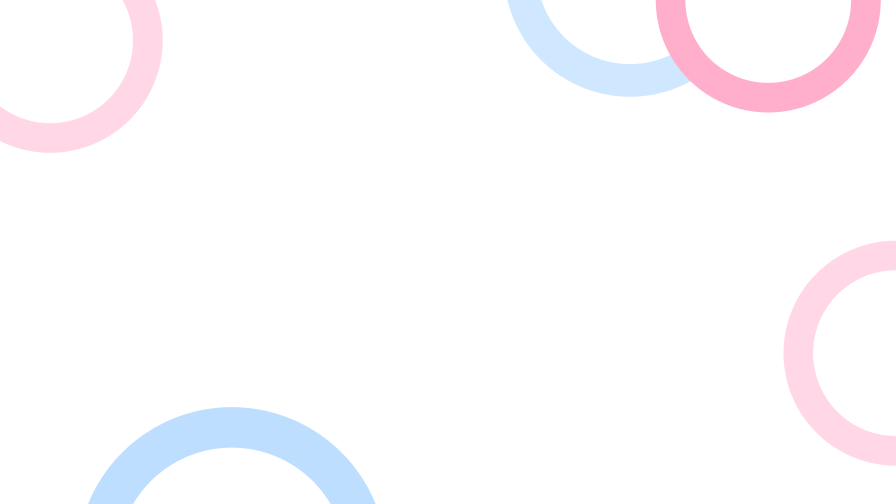
This background is drawn by a WebGL 2 fragment shader. Its source:

```glsl
#version 300 es
precision highp float;
// Draws a white page with five flat pastel rings cut off by its borders.
// Each ring is a pair of antialiased discs, a coloured one and a white one
// on top, so a later ring hides whatever lies behind its centre.

uniform vec2 u_resolution;
out vec4 fragColor;

const vec3 WHITE = vec3(1.0);
const vec3 PALE_PINK = vec3(1.0, 0.845, 0.9);
const vec3 PINK = vec3(1.0, 0.685, 0.8);
const vec3 PALE_BLUE = vec3(0.816, 0.908, 1.0);
const vec3 BLUE = vec3(0.745, 0.871, 1.0);

// Coverage of a disc, with an edge one pixel wide
float disc(vec2 p, vec2 center, float radius) {
    float d = length(p - center) - radius;
    return clamp(0.5 - d * u_resolution.y, 0.0, 1.0);
}

// Lays a ring with a white centre over the base colour
vec3 ring(vec3 base, vec2 p, vec2 center, float outer, float inner, vec3 color) {
    base = mix(base, color, disc(p, center, outer));
    return mix(base, WHITE, disc(p, center, inner));
}

void main() {
    // Canvas units: height is 1, origin at the lower left
    vec2 p = gl_FragCoord.xy / u_resolution.y;
    float right = u_resolution.x / u_resolution.y;

    vec3 color = WHITE;

    // Left side: upper corner and bottom border
    color = ring(color, p, vec2(0.0995, 0.92), 0.2232, 0.1644, PALE_PINK);
    color = ring(color, p, vec2(0.46, -0.1157), 0.3079, 0.2275, BLUE);

    // Right side: overlapping pair at the top, then the side border
    color = ring(color, p, vec2(right - 0.5278, 1.058), 0.25, 0.1852, PALE_BLUE);
    color = ring(color, p, vec2(right - 0.2535, 1.0), 0.2232, 0.1644, PINK);
    color = ring(color, p, vec2(right, 0.2993), 0.2232, 0.1644, PALE_PINK);

    fragColor = vec4(color, 1.0);
}
```
